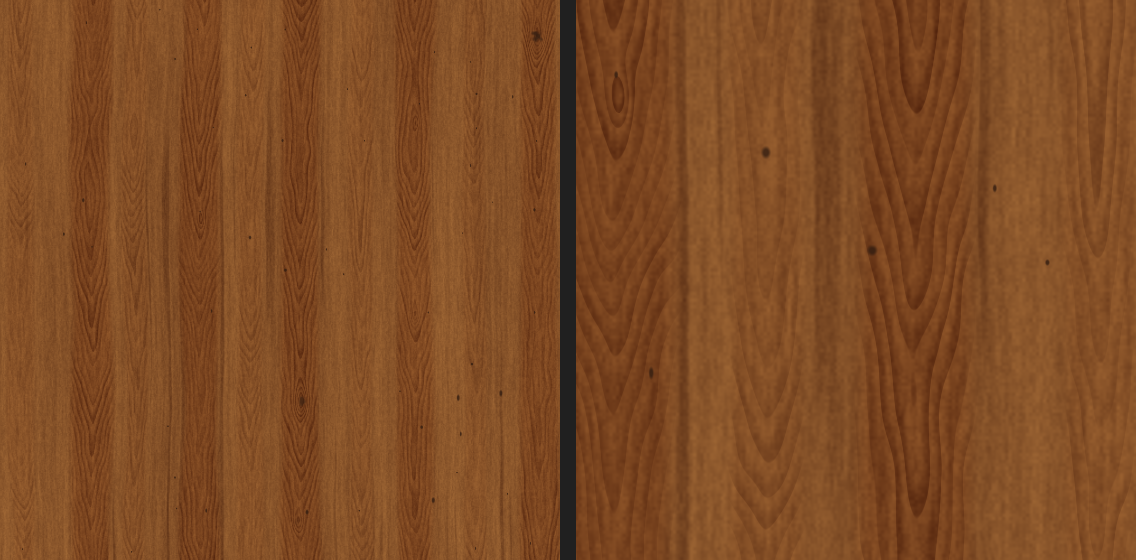
Left, the full canvas; right, a detail of the centre.
A Shadertoy shader for this texture:

```glsl
// Warm brown wood with upright grain: alternating dark and light bands,
// each with nested cathedral rings that fade into straight grain.
// Stretched noise gives fibres and pores; knots and pinholes are scattered.

const vec3 DARK_WOOD = vec3(0.405, 0.225, 0.105);
const vec3 LIGHT_WOOD = vec3(0.565, 0.355, 0.178);
const vec3 RED_TINT = vec3(0.012, -0.008, -0.012);
const vec3 KNOT_COLOR = vec3(0.20, 0.115, 0.065);

const float BAND_COUNT = 10.0;
const float BAND_JITTER = 0.3;
const float DARK_HALF_WIDTH = 0.038;
const float LIGHT_HALF_WIDTH = 0.023;
const float RING_DENSITY = 125.0;   // rings per unit across the grain
const float RING_SLOPE = 21.0;      // rings per unit along the grain
const float TIP_ROUNDNESS = 0.005;
const float RING_DEPTH = 0.62;
const float BAND_DEPTH = 0.25;
const float BASE_TONE = 0.82;
const float FIBRE_DEPTH = 0.34;
const int KNOT_COUNT = 6;
const float SPECK_GRID = 15.0;

float hash(vec2 p) {
    vec3 q = fract(vec3(p.xyx) * 0.1031);
    q += dot(q, q.yzx + 33.33);
    return fract((q.x + q.y) * q.z);
}

float noise(vec2 p) {
    vec2 i = floor(p), f = fract(p);
    f = f * f * (3.0 - 2.0 * f);
    return mix(mix(hash(i), hash(i + vec2(1, 0)), f.x),
               mix(hash(i + vec2(0, 1)), hash(i + vec2(1, 1)), f.x), f.y);
}

// Noise from -1 to 1
float snoise(vec2 p) { return 2.0 * noise(p) - 1.0; }

float bandCenter(float id) {
    return (id + 0.5 + BAND_JITTER * (hash(vec2(id, 3.7)) - 0.5)) / BAND_COUNT;
}

// Offset from the nearest band centre, and the index of that band
vec2 nearestBand(float x) {
    vec2 best = vec2(9.0, 0.0);
    for (int k = -1; k <= 1; k++) {
        float id = floor(x * BAND_COUNT) + float(k);
        float d = x - bandCenter(id);
        if (abs(d) < abs(best.x)) best = vec2(d, id);
    }
    return best;
}

// Ring bulge (x) and dark core (y) of knots spread over the dark bands
vec2 knots(vec2 p) {
    vec2 sum = vec2(0.0);
    for (int k = 0; k < KNOT_COUNT; k++) {
        float n = float(k);
        float id = 2.0 * floor(5.0 * hash(vec2(n, 21.0))) + 1.0;
        float size = mix(0.4, 1.0, hash(vec2(n, 5.0)));
        vec2 center = vec2(bandCenter(id) + 0.012 * (hash(vec2(n, 8.0)) - 0.5),
                           (n + 0.2 + 0.6 * hash(vec2(n, 14.0))) / float(KNOT_COUNT));
        vec2 d = (p - center) / size;
        sum.x += size * exp(-dot(d * vec2(65, 27), d * vec2(65, 27)));
        float r = length(d * vec2(1.0, 0.75)) + 0.004 * snoise(p * 170.0);
        sum.y += (1.0 - smoothstep(0.003, 0.012, r)) * smoothstep(0.5, 0.8, size);
    }
    return sum;
}

// Small dark pinholes, some stretched into short ticks
float specks(vec2 p) {
    vec2 cell = floor(p * SPECK_GRID);
    float pick = hash(cell + 71.0);
    vec2 center = 0.2 + 0.6 * vec2(hash(cell + 4.0), hash(cell + 9.0));
    vec2 d = (fract(p * SPECK_GRID) - center) / SPECK_GRID;
    d.y *= mix(0.35, 1.0, hash(cell + 33.0));
    float radius = mix(0.0012, 0.0032, pow(hash(cell + 17.0), 4.0));
    return step(0.72, pick) * (1.0 - smoothstep(0.4 * radius, 1.3 * radius, length(d)));
}

void mainImage(out vec4 fragColor, in vec2 fragCoord) {
    vec2 uv = fragCoord / iResolution.y;

    // Gentle sway of the grain
    vec2 p = uv;
    p.x += 0.005 * snoise(vec2(uv.x * 5.0, uv.y * 3.0))
         + 0.0022 * snoise(vec2(uv.x * 22.0, uv.y * 11.0) + 40.0);

    vec2 band = nearestBand(p.x);
    float isDark = mod(band.y, 2.0);
    float halfWidth = mix(LIGHT_HALF_WIDTH, DARK_HALF_WIDTH, isDark);
    halfWidth *= 0.85 + 0.3 * noise(vec2(band.y * 7.3, uv.y * 4.0));
    float inside = 1.0 - smoothstep(0.65, 1.1, abs(band.x) / halfWidth);
    vec2 knot = knots(p);

    // Cathedral rings: tips point down, reversals close into ovals
    float along = uv.y + 10.0 * hash(vec2(band.y, 2.0));
    float phase = RING_DENSITY * length(vec2(band.x, TIP_ROUNDNESS))
                - RING_SLOPE * along
                + 3.2 * snoise(vec2(band.y * 5.1, along * 5.0))
                + 0.45 * snoise(vec2(p.x * 65.0, uv.y * 26.0))
                - 5.0 * knot.x;
    float width = fwidth(phase);
    float f = fract(phase);
    float edge = clamp(width, 0.08, 0.4);
    float ring = smoothstep(0.15, 0.9 - 0.5 * edge, f) * (1.0 - smoothstep(1.0 - edge, 1.0, f));
    ring *= (0.3 + 0.9 * noise(vec2(phase * 0.8, band.y * 9.0)))
          * (1.0 - smoothstep(0.6, 1.2, width));

    // Straight grain, sparse long seams, fibres and pores
    float grain = snoise(vec2(p.x * 170.0, uv.y * 2.5));
    float seam = smoothstep(0.74, 0.95, noise(vec2(p.x * 135.0 + 50.0, uv.y * 1.6)));
    float fibre = 0.5 * snoise(vec2(p.x * 330.0, uv.y * 22.0))
                + 0.45 * snoise(uv * vec2(480.0, 170.0))
                + 0.4 * snoise(uv * 500.0 + 90.0);
    float broad = snoise(vec2(p.x * 16.0, uv.y * 2.0) + 12.0);

    float tone = BASE_TONE - BAND_DEPTH * isDark * inside;
    tone -= RING_DEPTH * mix(0.65, 1.0, isDark) * ring * inside;
    tone += (1.0 - 0.7 * inside) * (0.15 * grain - 0.48 * seam);
    tone += FIBRE_DEPTH * fibre + 0.12 * broad - 0.3 * knot.x;

    vec3 color = mix(DARK_WOOD, LIGHT_WOOD, clamp(tone, -0.9, 1.4));
    color += RED_TINT * inside * (0.4 + 0.6 * isDark);
    color = mix(color, KNOT_COLOR, 0.8 * clamp(knot.y, 0.0, 1.0));
    color = mix(color, KNOT_COLOR, 0.8 * specks(uv));
    fragColor = vec4(color, 1.0);
}
```
